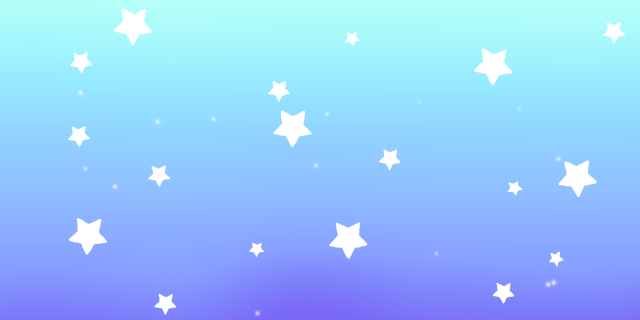
This background is drawn by a Shadertoy shader. Its source:

```glsl
// White five-pointed stars and soft sparkles on a cyan to violet sky gradient.
#define STAR_COLUMNS 6
#define STAR_ROWS 3
#define LARGE_RADIUS 0.062
#define MEDIUM_RADIUS 0.035
#define SMALL_RADIUS 0.024
#define STAR_JITTER 0.72
#define STAR_INNER 0.52
#define STAR_ROUNDING 0.07
#define SPARKLE_COLUMNS 7
#define SPARKLE_RADIUS 0.0075
#define HAZE_WARP 0.16
#define SEED 3.7

float hash(vec2 p) {
    vec3 q = fract(vec3(p.xyx) * 0.1031);
    q += dot(q, q.yzx + 33.33);
    return fract((q.x + q.y) * q.z);
}

vec2 hash2(vec2 p) {
    return vec2(hash(p + SEED), hash(p + SEED + 41.3));
}

float noise(vec2 p) {
    vec2 cell = floor(p), f = fract(p);
    f = f * f * (3.0 - 2.0 * f);
    return mix(mix(hash(cell), hash(cell + vec2(1, 0)), f.x),
               mix(hash(cell + vec2(0, 1)), hash(cell + vec2(1, 1)), f.x), f.y);
}

// Signed distance to a five-pointed star with one tip pointing down
float starDistance(vec2 p, float radius, float inner) {
    const vec2 fold = vec2(0.80902, -0.58779);
    const vec2 mirror = vec2(-fold.x, fold.y);
    p = vec2(abs(p.x), -p.y);
    p -= 2.0 * max(dot(fold, p), 0.0) * fold;
    p -= 2.0 * max(dot(mirror, p), 0.0) * mirror;
    p = vec2(abs(p.x), p.y - radius);
    vec2 edge = inner * vec2(-fold.y, fold.x) - vec2(0, 1);
    float along = clamp(dot(p, edge) / dot(edge, edge), 0.0, radius);
    return length(p - edge * along) * sign(p.y * edge.x - p.x * edge.y);
}

// Vertical sky gradient, warped by haze toward the bottom
vec3 skyColor(vec2 p) {
    const int STOPS = 8;
    float heights[STOPS] = float[](0.0, 0.09, 0.2, 0.375, 0.61, 0.75, 0.87, 1.0);
    vec3 colors[STOPS] = vec3[](
        vec3(0.48, 0.41, 0.97), vec3(0.49, 0.50, 0.98), vec3(0.53, 0.62, 1.00),
        vec3(0.56, 0.73, 1.00), vec3(0.57, 0.84, 1.00), vec3(0.59, 0.92, 1.00),
        vec3(0.65, 0.97, 0.99), vec3(0.71, 1.00, 0.97));
    float haze = noise(p * vec2(2.4, 1.3) + SEED) - 0.4;
    float height = p.y + haze * (0.03 + HAZE_WARP * smoothstep(0.35, 0.0, p.y));
    vec3 color = colors[0];
    for (int i = 1; i < STOPS; i++)
        color = mix(color, colors[i],
                    clamp((height - heights[i - 1]) / (heights[i] - heights[i - 1]), 0.0, 1.0));
    return color;
}

// Soft round sparkles of varied brightness
float sparkles(vec2 p, float aspect) {
    float light = 0.0;
    for (int i = 0; i < SPARKLE_COLUMNS * 2; i++) {
        vec2 cell = vec2(i % SPARKLE_COLUMNS, i / SPARKLE_COLUMNS);
        vec2 center = (cell + hash2(cell + 70.0)) * vec2(aspect / float(SPARKLE_COLUMNS), 0.5);
        float strength = mix(0.25, 0.9, hash(cell + 19.0));
        float radius = SPARKLE_RADIUS * mix(0.7, 1.1, strength);
        vec2 d = (p - center) / radius;
        light = max(light, strength * exp(-dot(d, d)));
    }
    return light;
}

// Coverage of the scattered stars in three sizes
float stars(vec2 p, float aspect) {
    const int COUNT = STAR_COLUMNS * STAR_ROWS;
    float nearest = 1.0;
    for (int i = 0; i < COUNT; i++) {
        vec2 cell = vec2(i % STAR_COLUMNS, i / STAR_COLUMNS);
        vec2 offset = 0.5 + STAR_JITTER * (hash2(cell) - 0.5);
        vec2 center = (cell + offset) * vec2(aspect, 1.0) / vec2(STAR_COLUMNS, STAR_ROWS);
        int rank = (i * 7) % COUNT;
        float radius = rank < 6 ? LARGE_RADIUS : rank < 14 ? MEDIUM_RADIUS : SMALL_RADIUS;
        float tilt = (hash(cell + 8.0) - 0.5) * (rank < 14 ? 0.12 : 0.4);
        float c = cos(tilt), s = sin(tilt);
        vec2 local = mat2(c, s, -s, c) * (p - center);
        float rounding = radius * STAR_ROUNDING;
        nearest = min(nearest, starDistance(local, radius - rounding, STAR_INNER) - rounding);
    }
    nearest += 0.002 * (noise(p * 120.0) - 0.5); // slightly uneven outline
    float pixel = 1.0 / iResolution.y;
    return smoothstep(0.75 * pixel, -0.75 * pixel, nearest);
}

void mainImage(out vec4 fragColor, in vec2 fragCoord) {
    vec2 p = fragCoord / iResolution.y;
    float aspect = iResolution.x / iResolution.y;
    vec3 color = skyColor(p);
    color = mix(color, vec3(1.0), sparkles(p, aspect));
    color = mix(color, vec3(1.0), stars(p, aspect));
    fragColor = vec4(color, 1.0);
}
```
